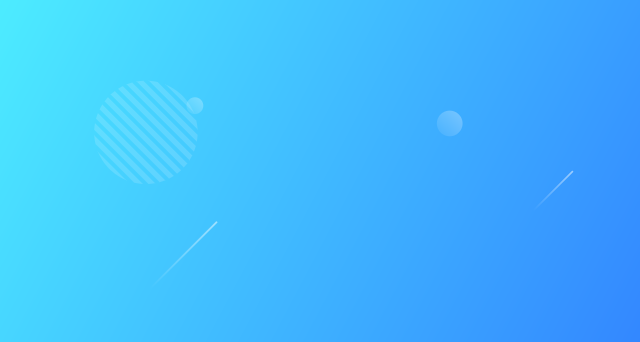
A WebGL 2 fragment shader for this background:

```glsl
#version 300 es
precision highp float;
// Cyan to blue diagonal gradient with a striped disc, two soft discs and two fading streaks.
uniform vec2 u_resolution;
out vec4 outColor;

// Coverage of a signed distance, smoothed over about one pixel
float coverage(float dist) {
    return clamp(0.5 - dist * u_resolution.y, 0.0, 1.0);
}

// Disc cut into bands that fall to the right
float stripedDisc(vec2 p, float radius) {
    float period = 0.0268;
    float across = dot(p, vec2(0.7071)) / period;
    float band = abs(fract(across) - 0.5) * period - 0.0076;
    return coverage(max(length(p) - radius, band));
}

// Disc that brightens toward its upper right
float softDisc(vec2 p, float radius) {
    float fade = 0.5 + 0.5 * dot(p, vec2(0.7071)) / radius;
    return coverage(length(p) - radius) * mix(0.09, 0.27, fade);
}

// Round-ended line that fades in from start to end
float streak(vec2 p, vec2 start, vec2 end) {
    vec2 axis = end - start;
    float along = clamp(dot(p - start, axis) / dot(axis, axis), 0.0, 1.0);
    return coverage(length(p - start - axis * along) - 0.0026) * along;
}

void main() {
    vec2 uv = gl_FragCoord.xy / u_resolution;
    vec2 p = gl_FragCoord.xy / u_resolution.y;
    // Keep the layout anchored across the width at other aspect ratios
    p.x = uv.x * 1.8686;

    // Background gradient
    float slope = 0.78 * uv.x + 0.22 * (1.0 - uv.y);
    vec3 color = mix(vec3(0.30, 0.925, 1.0), vec3(0.20, 0.53, 1.0), slope);

    // Pale shapes
    vec3 white = vec3(1.0);
    color = mix(color, white, softDisc(p - vec2(0.569, 0.691), 0.0245));
    color = mix(color, white, 0.14 * stripedDisc(p - vec2(0.426, 0.613), 0.151));
    color = mix(color, white, softDisc(p - vec2(1.313, 0.639), 0.0375));
    color = mix(color, white, 0.5 * streak(p, vec2(0.438, 0.156), vec2(0.632, 0.350)));
    color = mix(color, white, 0.5 * streak(p, vec2(1.557, 0.384), vec2(1.671, 0.498)));

    outColor = vec4(color, 1.0);
}
```
